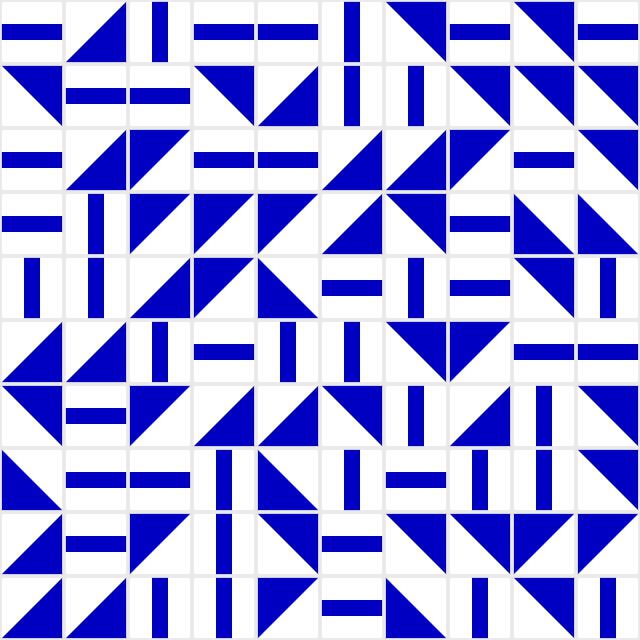
Give the GLSL for this pattern, as a WebGL 1 fragment shader.

```glsl
precision highp float;

// A ten by ten grid of white tiles split by pale grey lines. Each tile holds a
// blue bar (level or upright) or a blue half-square triangle in one of four turns.
// A shuffled rank per cell picks the motif, so each one has a fixed share of tiles.

uniform vec2 u_resolution;

const float CELLS = 10.0;         // tiles across and down
const float LINE_WIDTH = 0.059;   // grid line, in cells
const float BAR_WIDTH = 0.25;     // bar thickness, in cells
const float SHUFFLE_SEED = 37.0;

const vec3 PAPER = vec3(1.0);
const vec3 LINE = vec3(0.915, 0.915, 0.92);
const vec3 INK = vec3(0.0, 0.0, 0.76);

// Upper rank limit of each motif; the lower left triangle takes the rest.
const float LEVEL_BARS = 25.0;
const float UPRIGHT_BARS = 48.0;
const float UPPER_RIGHT = 67.0;
const float LOWER_RIGHT = 82.0;
const float UPPER_LEFT = 94.0;

// Remainder of whole numbers, safe against rounding at exact multiples.
float wholeMod(float a, float b) {
  return a - b * floor((a + 0.5) / b);
}

// Cubing modulo the prime 101 permutes 1..100; offset rounds of it shuffle 0..99.
float shuffledRank(vec2 cell) {
  float n = cell.x + CELLS * cell.y;
  for (int i = 0; i < 4; i++) {
    float x = wholeMod(n + SHUFFLE_SEED, 100.0) + 1.0;
    n = wholeMod(wholeMod(x * x, 101.0) * x, 101.0) - 1.0;
  }
  return n;
}

// Signed distance to the half plane holding the given corner of the tile.
float triangleDistance(vec2 p, vec2 corner) {
  return -dot(p, normalize(corner));
}

float motifDistance(vec2 p, float rank) {
  if (rank < LEVEL_BARS) return abs(p.y) - 0.5 * BAR_WIDTH;
  if (rank < UPRIGHT_BARS) return abs(p.x) - 0.5 * BAR_WIDTH;
  if (rank < UPPER_RIGHT) return triangleDistance(p, vec2(1.0, 1.0));
  if (rank < LOWER_RIGHT) return triangleDistance(p, vec2(1.0, -1.0));
  if (rank < UPPER_LEFT) return triangleDistance(p, vec2(-1.0, 1.0));
  return triangleDistance(p, vec2(-1.0, -1.0));
}

// Smoothed inside mask of a signed distance, one pixel wide.
float coverage(float distance, float pixel) {
  return clamp(0.5 - distance / pixel, 0.0, 1.0);
}

void main() {
  float side = min(u_resolution.x, u_resolution.y);
  float pixel = CELLS / side;
  vec2 grid = gl_FragCoord.xy * pixel;
  vec2 cell = floor(grid);
  vec2 p = fract(grid) - 0.5;

  float tile = coverage(max(abs(p.x), abs(p.y)) - 0.5 * (1.0 - LINE_WIDTH), pixel);
  float motif = coverage(motifDistance(p, shuffledRank(cell)), pixel);

  vec3 color = mix(LINE, mix(PAPER, INK, motif), tile);
  gl_FragColor = vec4(color, 1.0);
}
```
